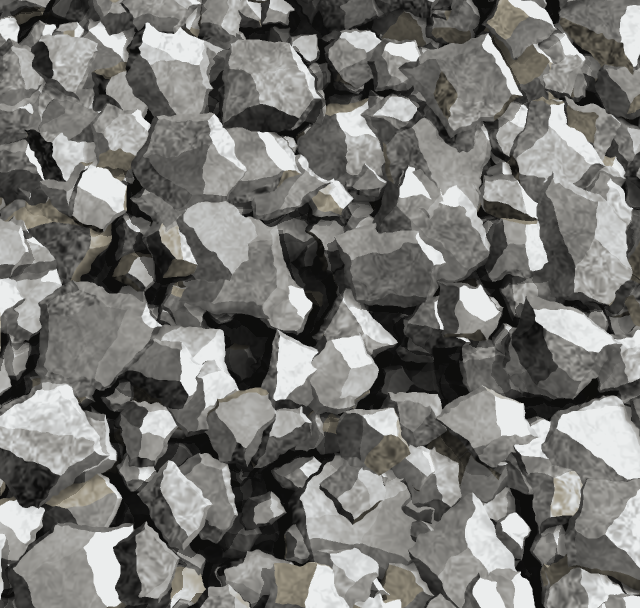
Give the GLSL for this texture, as a WebGL 2 fragment shader.

```glsl
#version 300 es
precision highp float;
// A heap of broken grey ore: faceted stones of three sizes, lit from the upper right.
uniform vec2 u_resolution;
out vec4 fragColor;

const vec3 LIGHT = vec3(0.64, 0.43, 0.64);
const int SIDES = 6;
const int FACETS = 9;

struct Hit { float height; vec3 normal; vec3 key; };

// Integer hash giving three values in 0..1
vec3 hash3(vec3 p) {
  uvec3 v = uvec3(ivec3(floor(p))) * 1664525u + 1013904223u;
  v.x += v.y * v.z; v.y += v.z * v.x; v.z += v.x * v.y;
  v ^= v >> 16u;
  v.x += v.y * v.z; v.y += v.z * v.x; v.z += v.x * v.y;
  return vec3(v >> 8u) / 16777216.0;
}

float noise(vec2 p, float seed) {
  vec2 i = floor(p), f = fract(p);
  f = f * f * (3.0 - 2.0 * f);
  float a = hash3(vec3(i, seed)).x;
  float b = hash3(vec3(i + vec2(1, 0), seed)).x;
  float c = hash3(vec3(i + vec2(0, 1), seed)).x;
  float d = hash3(vec3(i + vec2(1, 1), seed)).x;
  return mix(mix(a, b, f.x), mix(c, d, f.x), f.y);
}

// Keeps the highest stone of one grid of convex polyhedra
void addStones(vec2 p, float cell, float low, float high, float fill, float seed, inout Hit hit) {
  vec2 g = p / cell, home = floor(g);
  for (int n = 0; n < 9; n++) {
    vec2 id = home + vec2(n % 3 - 1, n / 3 - 1);
    vec3 place = hash3(vec3(id, seed));
    vec3 pose = hash3(vec3(id, seed + 1.0));
    float lift = mix(low, high, pose.x);
    vec2 q = g - id - 0.15 - 0.7 * place.xy;
    if (place.z > fill || dot(q, q) > 1.0 || lift + 0.8 * cell < hit.height) continue;

    // Tilted top, then steep sides and gentler chipped facets
    vec2 tilt = (pose.yz - 0.5) * 0.8;
    float top = 0.4 + dot(tilt, q);
    vec3 normal = vec3(-tilt, 1.0);
    float face = 0.0;
    for (int i = 0; i < FACETS; i++) {
      vec3 k = hash3(vec3(id, seed + 2.0 + float(i)));
      bool side = i < SIDES;
      float angle = 6.2832 * (side ? (float(i) + 0.8 * k.x) / float(SIDES) : k.x);
      vec2 dir = vec2(cos(angle), sin(angle));
      float slope = side ? mix(2.5, 6.0, k.y) : mix(0.5, 1.5, k.y);
      float reach = side ? mix(0.40, 0.64, k.z) : mix(0.02, 0.32, k.z);
      float plane = slope * (reach - dot(dir, q)) + (side ? 0.0 : 0.4);
      if (plane < top) {
        top = plane;
        normal = vec3(dir * slope, 1.0);
        face = float(i) + 1.0;
      }
    }
    float height = lift + top * cell;
    if (top > 0.0 && height > hit.height)
      hit = Hit(height, normalize(normal), vec3(id, seed + 20.0 + face));
  }
}

Hit heap(vec2 p) {
  Hit hit = Hit(0.0, vec3(0, 0, 1), vec3(0));
  addStones(p, 0.175, 0.10, 0.32, 0.80, 100.0, hit);
  addStones(p, 0.110, 0.05, 0.26, 0.85, 200.0, hit);
  addStones(p, 0.065, 0.00, 0.17, 0.95, 300.0, hit);
  return hit;
}

// Canvas to ground plane: farther stones look smaller, edges are ragged
vec2 ground(vec2 uv) {
  vec2 p = vec2((uv.x - 0.5) * (1.0 + 0.3 * uv.y), uv.y * (1.0 + 0.15 * uv.y));
  vec2 coarse = vec2(noise(p * 32.0, 1.0), noise(p * 32.0, 2.0)) - 0.5;
  vec2 fine = vec2(noise(p * 100.0, 3.0), noise(p * 100.0, 4.0)) - 0.5;
  return p + coarse * 0.014 + fine * 0.005;
}

vec3 shade(vec2 p, Hit hit, vec2 blockers) {
  vec3 facet = hash3(hit.key);
  float lit = max(dot(hit.normal, LIGHT), 0.0);
  float tone = 0.26 + 0.46 * lit + 0.28 * smoothstep(0.70, 0.98, lit) + 0.24 * (facet.x - 0.5);

  // Mottling and grain, rougher on some facets
  float grain = 0.16 * (noise(p * 75.0, 5.0) - 0.5) + 0.20 * (noise(p * 190.0, 6.0) - 0.5);
  tone += grain * mix(0.4, 1.5, facet.y * facet.y) + 0.14 * (noise(p * 17.0, 7.0) - 0.5);

  // Cast shadow and dark gaps
  vec2 shadow = smoothstep(vec2(0.015), vec2(0.13), blockers - hit.height);
  tone *= (1.0 - 0.5 * shadow.x) * (1.0 - 0.4 * shadow.y);
  tone *= mix(0.16, 1.0, smoothstep(0.02, 0.19, hit.height));
  tone = clamp(tone, 0.05, 0.93);

  vec3 warm = mix(vec3(1.01, 1.0, 0.97), vec3(1.05, 1.0, 0.88), step(0.9, facet.z));
  return tone * mix(warm, vec3(0.99, 1.0, 1.0), smoothstep(0.55, 0.85, tone));
}

void main() {
  vec2 p = ground(gl_FragCoord.xy / u_resolution.x);
  vec2 blockers = vec2(heap(p + vec2(0.018, 0.012)).height, heap(p + vec2(-0.012, 0.012)).height);
  vec3 color = vec3(0.0);
  for (int s = 0; s < 4; s++) {
    vec2 offset = (vec2(s % 2, s / 2) - 0.5) * 0.6;
    vec2 q = ground((gl_FragCoord.xy + offset) / u_resolution.x);
    color += shade(q, heap(q), blockers) * 0.25;
  }
  fragColor = vec4(color, 1.0);
}
```
